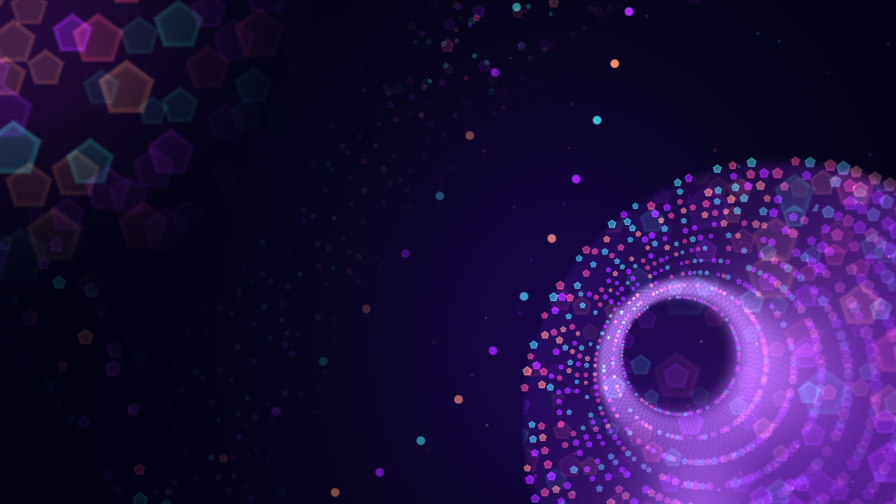
Write a Shadertoy shader that draws this background.

```glsl
const float TAU = 6.2831853;
const vec3 TEAL = vec3(0.20, 0.85, 0.74);
const vec3 VIOLET = vec3(0.68, 0.14, 0.95);
const vec3 ORANGE = vec3(0.97, 0.58, 0.30);
const vec3 CORAL = vec3(0.90, 0.28, 0.36);
const vec3 HAZE = vec3(0.40, 0.13, 0.60);
const vec3 PEARL = vec3(0.70, 0.52, 0.74);
// Nested circles: the hole grows and drifts into the disc
const vec2 HOLE_POS = vec2(1.350, 0.294);
const vec2 DISC_POS = vec2(1.551, 0.167);
const float HOLE_R = 0.116;
const float DISC_R = 0.514;

vec3 hash3(vec2 cell, float seed) {
    vec3 h = fract((cell.xyx + seed * 7.31) * vec3(0.1031, 0.1030, 0.0973));
    h += dot(h, h.yxz + 33.33);
    return fract((h.xxy + h.yzz) * h.zyx);
}

vec3 palette(float h) {
    return h < 0.28 ? TEAL : h < 0.62 ? VIOLET : h < 0.80 ? ORANGE : CORAL;
}

float gauss(float x, float width) {
    return exp(-x * x / (width * width));
}

// Translucent pentagon with a brighter rim
float bokeh(vec2 q, float radius, float blur) {
    float side = TAU / 5.0;
    float a = mod(atan(q.x, -q.y) + 0.5 * side, side) - 0.5 * side;
    float d = length(q) * cos(a) - radius * 0.85;
    return smoothstep(blur, -blur, d) * (0.5 + 0.5 * smoothstep(-0.3 * radius, 0.0, d));
}

// Jittered cellular layer of pentagons
vec3 scatter(vec2 p, float size, float radius, float density, float seed, float blur) {
    vec3 sum = vec3(0.0);
    for (int i = 0; i < 9; i++) {
        vec2 id = floor(p / size) + vec2(i % 3, i / 3) - 1.0;
        vec3 h = hash3(id, seed), k = hash3(id, seed + 5.0);
        vec2 q = p - (id + 0.1 + 0.8 * h.xy) * size;
        float shape = bokeh(q, radius * (0.6 + 0.6 * k.y), blur);
        sum += palette(k.x) * shape * step(h.z, density) * (0.4 + 0.6 * k.z);
    }
    return sum;
}

// Beads along a cubic path, cycling through three colours
vec3 beads(vec2 p, vec2 start, vec2 a, vec2 b, vec2 c, int phase, float fade, float blur) {
    vec3 sum = vec3(0.0);
    for (int i = 0; i < 11; i++) {
        float u = float(i) / 10.0;
        float d = length(p - start - u * (a + u * (b + u * c))) - 0.0085;
        int kind = (i + phase) % 3;
        vec3 tint = kind == 0 ? VIOLET : kind == 1 ? ORANGE : TEAL;
        sum += tint * smoothstep(blur, -blur, d) * exp(-fade * u);
    }
    return sum;
}

// Nesting level: 0 at the hole, 1 at the outer rim
float nestedLevel(vec2 p) {
    vec2 q = p - HOLE_POS, drift = DISC_POS - HOLE_POS;
    float grow = DISC_R - HOLE_R;
    float a = grow * grow - dot(drift, drift);
    float b = dot(q, drift) + HOLE_R * grow;
    float c = dot(q, q) - HOLE_R * HOLE_R;
    return (sqrt(max(b * b + a * c, 0.0)) - b) / a;
}

// Dots strung along the nested circles
vec3 ringDots(vec2 p, float level, float depth, float blur) {
    const float RINGS = 11.0, COUNT = 104.0;
    vec3 sum = vec3(0.0);
    for (int i = 0; i < 9; i++) {
        float n = floor(level * RINGS + 0.5) + float(i / 3 - 1);
        if (n < 0.0 || n > RINGS) continue;
        float t = n / RINGS, r = mix(HOLE_R, DISC_R, t), shift = 0.37 * n;
        vec2 q = p - mix(HOLE_POS, DISC_POS, t);
        float s = floor(atan(q.y, q.x) / TAU * COUNT - shift + 0.5) + float(i % 3 - 1);
        vec3 h = hash3(vec2(mod(s, COUNT), n), 3.0);
        float a = (s + shift + 0.5 * h.x - 0.25) * TAU / COUNT;
        float size = r * TAU / COUNT * mix(0.24, 0.6, depth) * (0.8 + 0.4 * h.z);
        float shape = bokeh(q - r * vec2(cos(a), sin(a)), size, blur + 0.003 * depth);
        shape *= step(h.x, mix(0.68, 0.9, depth)) * mix(1.1, 0.3, depth);
        sum += mix(palette(h.y), HAZE, 0.65 * depth) * shape;
    }
    return sum;
}

void mainImage(out vec4 fragColor, in vec2 fragCoord) {
    vec2 p = fragCoord / iResolution.y;
    float px = 1.0 / iResolution.y;
    // Night gradient
    vec3 col = vec3(0.010, 0.009, 0.075);
    col += vec3(0.08, 0.016, 0.20) * gauss(length((p - vec2(1.12, 0.32)) / vec2(0.42, 0.52)), 1.0);
    // Corner cluster, trailing strand and curved stream
    float corner = 1.0 - smoothstep(0.08, 0.68, length(p - vec2(0.0, 1.0)));
    col += vec3(0.13, 0.03, 0.16) * corner * corner;
    col += scatter(p, 0.08, 0.046, 0.8, 1.0, 0.005) * corner * 0.5;
    float strand = gauss(p.x - 0.08 - 0.45 * max(0.5 - p.y, 0.0), 0.07);
    col += scatter(p, 0.05, 0.014, 0.5, 4.0, 0.003) * strand * smoothstep(0.7, 0.45, p.y) * 0.3;
    float stream = gauss(p.x - 0.42 - 0.2 * p.y - 0.42 * p.y * p.y, 0.13);
    float top = smoothstep(0.72, 1.0, p.y);
    col += scatter(p, 0.032, 0.0055, 0.5, 6.0, px) * stream * (0.22 + 0.6 * top);
    col += scatter(p, 0.046, 0.011, 0.6, 7.0, px) * stream * top * 0.5;
    // Sparse bokeh, dust and two bead arcs
    col += scatter(p, 0.15, 0.015, 0.22, 8.0, 0.003) * smoothstep(0.9, 1.5, p.x) * 0.35;
    col += scatter(p, 0.09, 0.0025, 0.4, 9.0, px) * smoothstep(0.75, 1.0, p.x) * 0.6;
    col += beads(p, vec2(1.248, 0.977), vec2(-0.25, -0.975), vec2(-0.333, -0.641), vec2(0.0, 0.662), 0, 0.7, px);
    col += beads(p, vec2(1.025, 0.986), vec2(-0.377, -1.326), vec2(-0.4375, 0.257), vec2(0.0), 2, 2.0, px) * 0.6;
    // Disc haze, denser towards the lower right
    float level = nestedLevel(p);
    float depth = smoothstep(-0.3, 0.3, dot(p - vec2(1.42, 0.22), vec2(0.85, -0.53)));
    float disc = smoothstep(1.04, 0.94, level), hole = smoothstep(0.02, -0.06, level);
    col += HAZE * disc * mix(0.16, 0.78, depth) * (1.0 - 0.45 * hole);
    col += PEARL * disc * gauss(length(p - vec2(1.53, 0.27)), 0.17) * (1.0 - hole) * 0.4;
    col += PEARL * gauss(length(p - vec2(1.38, 0.0)), 0.11) * 0.4;
    col += ringDots(p, level, depth, px);
    // Pearly crescent with a woven texture
    vec2 q = p - vec2(1.361, 0.271);
    float facing = 0.5 + 0.5 * dot(normalize(q), vec2(-0.72, 0.69));
    float soft = mix(0.09, 0.012, smoothstep(0.1, 0.75, facing));
    float band = smoothstep(soft, -soft, length(q) - 0.176) * smoothstep(-0.03, 0.05, level);
    float weave = 0.88 + 0.12 * sin(level * 130.0) * sin(atan(q.y, q.x) * 90.0);
    col += PEARL * band * weave * mix(0.32, 0.78, facing);
    // Foreground pentagons over the disc
    col += scatter(p, 0.12, 0.042, 0.65, 11.0, 0.005) * disc * smoothstep(1.1, 1.65, p.x) * 0.28;
    col += scatter(p, 0.06, 0.022, 0.75, 12.0, 0.003) * disc * 0.26;
    fragColor = vec4(min(col, 1.0), 1.0);
}
```
